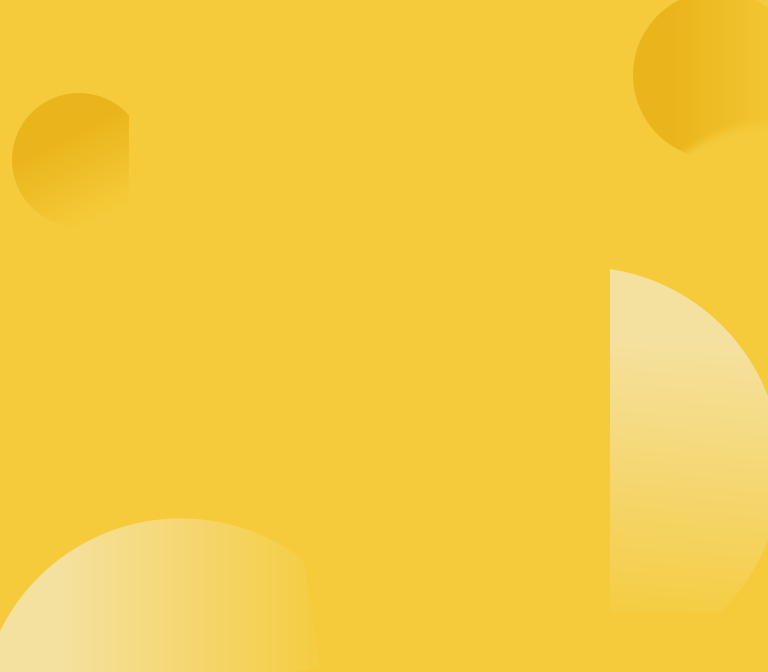
Write a Shadertoy shader that draws this background.

```glsl
// Golden backdrop with four cropped discs that fade into it: two amber, two cream.

// Colours
const vec3 GOLD  = vec3(0.961, 0.796, 0.231);
const vec3 AMBER = vec3(0.918, 0.710, 0.102);
const vec3 CREAM = vec3(0.961, 0.882, 0.624);

// Discs: centre x, centre y, radius, in canvas heights
const vec3 LEFT_AMBER  = vec3(0.1176, 0.7619, 0.0997);
const vec3 RIGHT_AMBER = vec3(1.0670, 0.8884, 0.1250);
const vec3 RIGHT_CREAM = vec3(0.8630, 0.3036, 0.2994);
const vec3 LEFT_CREAM  = vec3(0.2693, -0.0714, 0.3000);

// Crops
const float LEFT_AMBER_CROP   = 0.192;
const vec2  RIGHT_CREAM_CROP  = vec2(0.9077, 0.0878);
const vec2  LEFT_CREAM_CORNER = vec2(0.4762, 0.0060);
const vec2  LEFT_CREAM_AXIS   = vec2(0.989, 0.150);

// Soft lower rim of the right amber disc: vertex, bend, blur
const vec2  RIM_VERTEX = vec2(1.143, 0.815);
const float RIM_BEND = 2.8;
const float RIM_BLUR = 0.014;

// Signed distance to a disc
float disc(vec2 p, vec3 d) {
    return length(p - d.xy) - d.z;
}

// Antialiased coverage of the inside of a distance field
float cover(float dist) {
    return clamp(0.5 - dist * iResolution.y, 0.0, 1.0);
}

// Opacity falling from 1 at start to 0 at end
float fade(float t, float start, float end) {
    return clamp((end - t) / (end - start), 0.0, 1.0);
}

void mainImage(out vec4 fragColor, in vec2 fragCoord) {
    vec2 p = fragCoord / iResolution.y;
    vec3 color = GOLD;

    // Left amber disc, fading down and to the right
    float shape = max(disc(p, LEFT_AMBER), p.x - LEFT_AMBER_CROP);
    float along = dot(p - LEFT_AMBER.xy, vec2(0.45, -0.89));
    color = mix(color, AMBER, cover(shape) * fade(along, -0.040, 0.092));

    // Right amber disc, fading to the right with a blurred curved rim
    float dx = p.x - RIM_VERTEX.x;
    float rim = RIM_VERTEX.y - RIM_BEND * dx * dx;
    float alpha = cover(disc(p, RIGHT_AMBER)) * fade(p.x, 1.000, 1.200);
    alpha *= smoothstep(rim - RIM_BLUR, rim + RIM_BLUR, p.y);
    color = mix(color, AMBER, alpha);

    // Right cream disc, fading downward
    vec2 crop = RIGHT_CREAM_CROP - p;
    shape = max(disc(p, RIGHT_CREAM), max(crop.x, crop.y));
    along = -p.y - 0.08 * (p.x - RIGHT_CREAM_CROP.x);
    color = mix(color, CREAM, cover(shape) * fade(along, -0.500, -0.055));

    // Left cream disc, fading to the right inside a tilted crop
    vec2 q = p - LEFT_CREAM_CORNER;
    float rightEdge = dot(q, LEFT_CREAM_AXIS);
    float lowerEdge = dot(q, vec2(LEFT_CREAM_AXIS.y, -LEFT_CREAM_AXIS.x));
    shape = max(disc(p, LEFT_CREAM), max(rightEdge, lowerEdge));
    color = mix(color, CREAM, cover(shape) * fade(p.x, 0.090, 0.500));

    fragColor = vec4(color, 1.0);
}
```
